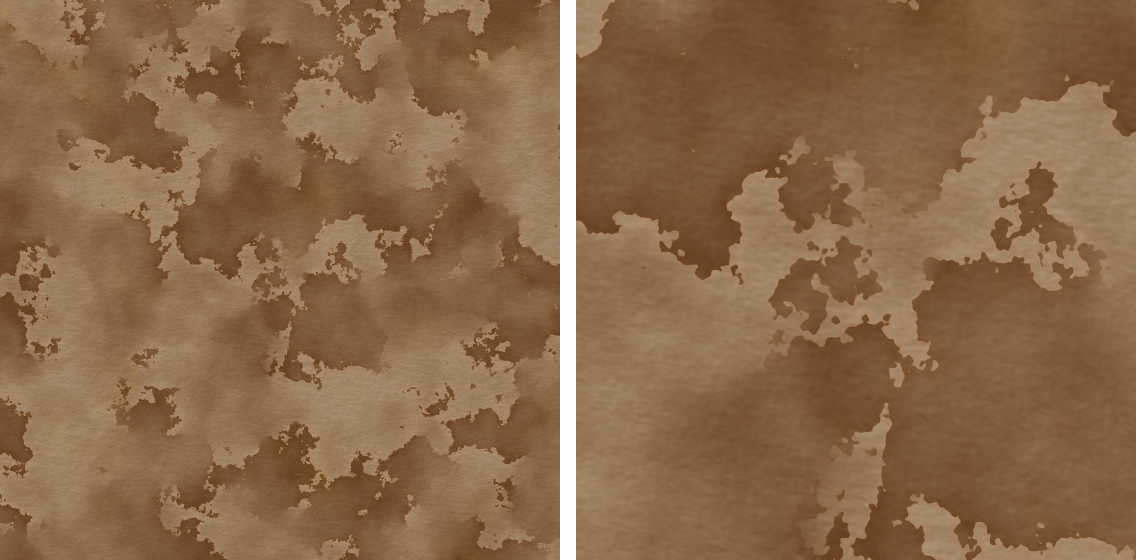
Left: the whole. Right: its middle third, enlarged.
Write a WebGL 2 fragment shader that draws this texture.

```glsl
#version 300 es
precision highp float;
// Weathered brown parchment: soft cloudy stains whose borders are in places
// cut into ragged, crisp rims. Gradient-noise fbm gives the stains, a signed
// step that decays away from the border gives the rims, and relief the grain.

uniform vec2 u_resolution;
out vec4 fragColor;

const vec3 DARK_BROWN = vec3(0.410, 0.268, 0.146);
const vec3 MID_BROWN = vec3(0.532, 0.398, 0.272);
const vec3 LIGHT_TAN = vec3(0.642, 0.530, 0.412);
const vec3 OCHRE_SHIFT = vec3(0.004, 0.000, -0.030);
const vec3 RUST_SHIFT = vec3(0.020, -0.004, -0.022);

const float STAIN_SCALE = 6.2;     // stain cells across the canvas
const float STAIN_GAIN = 0.66;
const float CLOUD_SCALE = 7.0;
const float CRISP_SCALE = 5.0;     // patches where borders turn crisp
const float OCHRE_SCALE = 4.5;
const vec2 GRAIN_SCALE = vec2(52.0, 88.0);
const vec2 GRAIN_LIGHT = vec2(-0.0012, 0.0022);

const float MEAN_TONE = 0.56;
const float STAIN_DEPTH = 0.42;
const float CLOUD_DEPTH = 0.42;
const float RIM_DEPTH = 0.52;
const float RIM_FADE = 0.27;
const float GRAIN_DEPTH = 0.15;
const float SPECK_DEPTH = 0.09;

vec2 hash2(vec2 p) {
    vec2 q = vec2(dot(p, vec2(127.1, 311.7)), dot(p, vec2(269.5, 183.3)));
    return fract(sin(q) * 43758.5453) * 2.0 - 1.0;
}

float gradientNoise(vec2 p) {
    vec2 i = floor(p);
    vec2 f = p - i;
    vec2 u = f * f * f * (f * (f * 6.0 - 15.0) + 10.0);
    vec2 e = vec2(1.0, 0.0);
    float a = dot(hash2(i), f);
    float b = dot(hash2(i + e.xy), f - e.xy);
    float c = dot(hash2(i + e.yx), f - e.yx);
    float d = dot(hash2(i + e.xx), f - e.xx);
    return mix(mix(a, b, u.x), mix(c, d, u.x), u.y);
}

float fbm(vec2 p, int octaves, float gain) {
    const mat2 TURN = mat2(1.64, 1.23, -1.23, 1.64);
    float sum = 0.0;
    float amplitude = 1.0;
    for (int i = 0; i < octaves; i++) {
        sum += amplitude * gradientNoise(p);
        p = TURN * p + 17.3;
        amplitude *= gain;
    }
    return sum;
}

// Height of the paper fibres, stretched sideways and slightly tilted
float paperHeight(vec2 p) {
    p.y += 0.15 * p.x;
    return fbm(p * GRAIN_SCALE, 3, 0.7);
}

void main() {
    vec2 p = gl_FragCoord.xy / min(u_resolution.x, u_resolution.y);

    // Stains: the same field, ragged for the border and smooth for the body
    vec2 stainPos = p * STAIN_SCALE + 3.7;
    float ragged = fbm(stainPos, 6, STAIN_GAIN);
    float body = fbm(stainPos, 3, STAIN_GAIN);
    float cloud = fbm(p * CLOUD_SCALE + 41.2, 6, 0.58);

    // Rims: dark inside, light outside, fading with distance from the border
    float edge = max(fwidth(ragged) * 0.6, 0.01);
    float side = smoothstep(-edge, edge, ragged) * 2.0 - 1.0;
    float crisp = smoothstep(-0.20, 0.12, fbm(p * CRISP_SCALE + 78.4, 3, 0.5));
    float fade = crisp * exp(-abs(body) / RIM_FADE);
    float rim = side * fade;

    // Paper grain, lit from the upper left
    float relief = paperHeight(p + GRAIN_LIGHT) - paperHeight(p);
    float speck = gradientNoise(p * 210.0 + 9.1);

    float tone = MEAN_TONE - STAIN_DEPTH * body - CLOUD_DEPTH * cloud - RIM_DEPTH * rim;
    tone = clamp(tone, 0.0, 0.98);
    tone += GRAIN_DEPTH * relief * (0.7 + tone) + SPECK_DEPTH * speck;

    // Colour ramp with faint ochre patches and rusty seams along the borders
    vec3 color = tone < 0.5
        ? mix(DARK_BROWN, MID_BROWN, tone * 2.0)
        : mix(MID_BROWN, LIGHT_TAN, tone * 2.0 - 1.0);
    float ochre = smoothstep(0.10, 0.60, fbm(p * OCHRE_SCALE + 120.6, 5, 0.55));
    float seam = crisp * exp(-abs(ragged) / 0.05);
    color += OCHRE_SHIFT * ochre + RUST_SHIFT * seam;

    fragColor = vec4(clamp(color, 0.0, 1.0), 1.0);
}
```
